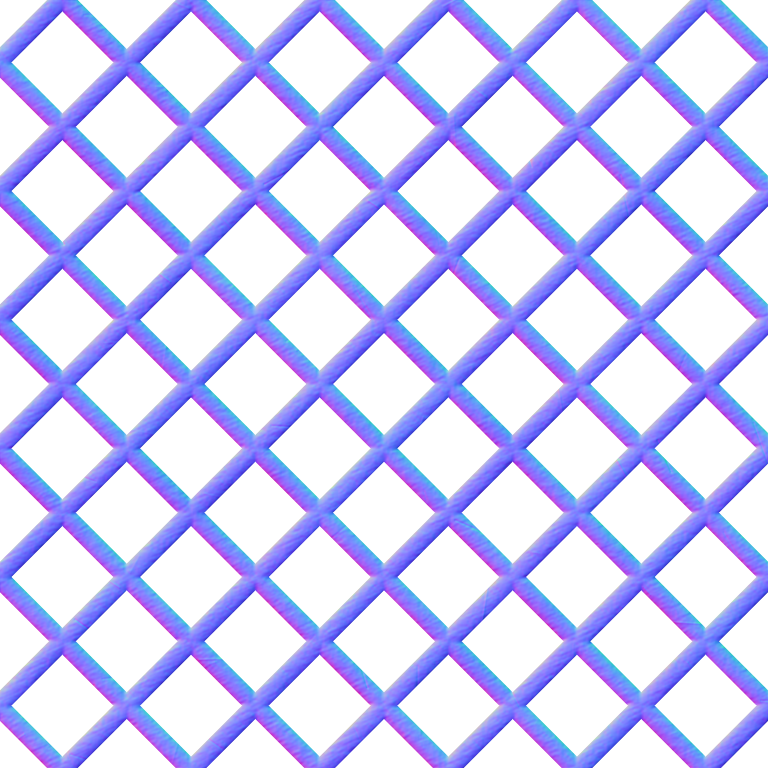
This texture map is drawn by a WebGL 1 fragment shader. Its source:

```glsl
precision highp float;
uniform vec2 u_resolution;

#define REPEATS 5.97          // lattice periods across the canvas
#define BAR_HALF 0.0735       // half bar width, in periods
#define CORE_TILT 0.46        // slope growth near the bar axis
#define RIM_TILT 0.34         // extra slope at the bar rim
#define JOINT_BLEND 0.4       // softness where bars cross
#define SCRATCH_GRID 2.8      // scratch cells per period
#define SCRATCH_WIDTH 0.026   // in scratch cells
#define SCRATCH_DEPTH 0.0032
#define SCRATCH_CHANCE 0.6
#define GRAIN_DEPTH 0.0024
#define WAVE_TILT 0.16        // slow variation of slope between bars

float hash(vec2 p) {
  vec3 q = fract(p.xyx * vec3(0.1031, 0.1030, 0.0973));
  q += dot(q, q.yzx + 33.33);
  return fract((q.x + q.y) * q.z);
}

float noise(vec2 p) {
  vec2 i = floor(p);
  vec2 f = fract(p);
  f = f * f * (3.0 - 2.0 * f);
  float low = mix(hash(i), hash(i + vec2(1.0, 0.0)), f.x);
  float high = mix(hash(i + vec2(0.0, 1.0)), hash(i + 1.0), f.x);
  return mix(low, high, f.y);
}

float segmentDistance(vec2 p, vec2 dir, float halfLength) {
  float along = clamp(dot(p, dir), -halfLength, halfLength);
  return length(p - dir * along);
}

// One randomly placed, randomly turned groove or ridge per grid cell
float scratches(vec2 p) {
  p *= SCRATCH_GRID;
  vec2 cell = floor(p);
  float height = 0.0;
  for (int y = -1; y <= 1; y++) {
    for (int x = -1; x <= 1; x++) {
      vec2 id = cell + vec2(float(x), float(y));
      vec2 center = id + vec2(hash(id + 17.3), hash(id + 41.7));
      float angle = 6.2832 * hash(id + 73.1);
      float halfLength = mix(0.06, 0.5, hash(id + 97.9));
      float d = segmentDistance(p - center, vec2(cos(angle), sin(angle)), halfLength);
      float strength = step(hash(id + 131.3), SCRATCH_CHANCE) * mix(-1.0, 0.8, hash(id + 151.9));
      height += strength * exp(-d * d / (SCRATCH_WIDTH * SCRATCH_WIDTH));
    }
  }
  return height;
}

// Fine surface height: grain, brushed streaks and scratches
float relief(vec2 p) {
  float grain = noise(p * 42.0 + 300.0) + 1.5 * noise(p * 17.0 + 500.0);
  float streaks = noise(vec2(p.x * 11.0 + p.y * 4.0, p.y * 46.0 - p.x * 20.0) + 700.0);
  return GRAIN_DEPTH * (grain + streaks) + SCRATCH_DEPTH * scratches(p);
}

vec2 reliefSlope(vec2 p) {
  vec2 e = vec2(0.008, 0.0);
  float h = relief(p);
  return vec2(relief(p + e.xy) - h, relief(p + e.yx) - h) / e.x;
}

// Sideways normal component across a rounded bar
float barTilt(float t) {
  t = clamp(t, -1.0, 1.0);
  return t * (CORE_TILT + RIM_TILT * t * t);
}

void main() {
  vec2 p = (gl_FragCoord.xy / u_resolution - 0.5) * REPEATS;
  float pixel = REPEATS / min(u_resolution.x, u_resolution.y);

  // Signed offsets from the nearest falling and rising bar axes
  vec2 offset = (fract(vec2(p.x + p.y, p.x - p.y)) - 0.5) * 0.7071;
  vec2 t = offset / BAR_HALF;
  float edge = min(abs(offset.x), abs(offset.y)) - BAR_HALF;
  float coverage = 1.0 - smoothstep(-0.6 * pixel, 0.6 * pixel, edge);

  // Rounded bars merged at the joints, the rising one slightly on top
  float falling = smoothstep(-JOINT_BLEND, JOINT_BLEND, abs(t.y) - abs(t.x) - 0.15);
  vec2 normal = 0.7071 * mix(vec2(1.0, -1.0) * barTilt(t.y), vec2(1.0) * barTilt(t.x), falling);

  // Slow unevenness and worn surface
  normal += WAVE_TILT * (vec2(noise(p * 2.3 + 90.0), noise(p * 2.3 + 190.0)) - 0.5);
  normal -= reliefSlope(p);

  // Normal encoded with its horizontal axis reversed
  float up = sqrt(max(1.0 - dot(normal, normal), 0.2));
  vec3 color = 0.5 + 0.5 * vec3(-normal.x, normal.y, up);
  gl_FragColor = vec4(mix(vec3(1.0), color, coverage), 1.0);
}
```
